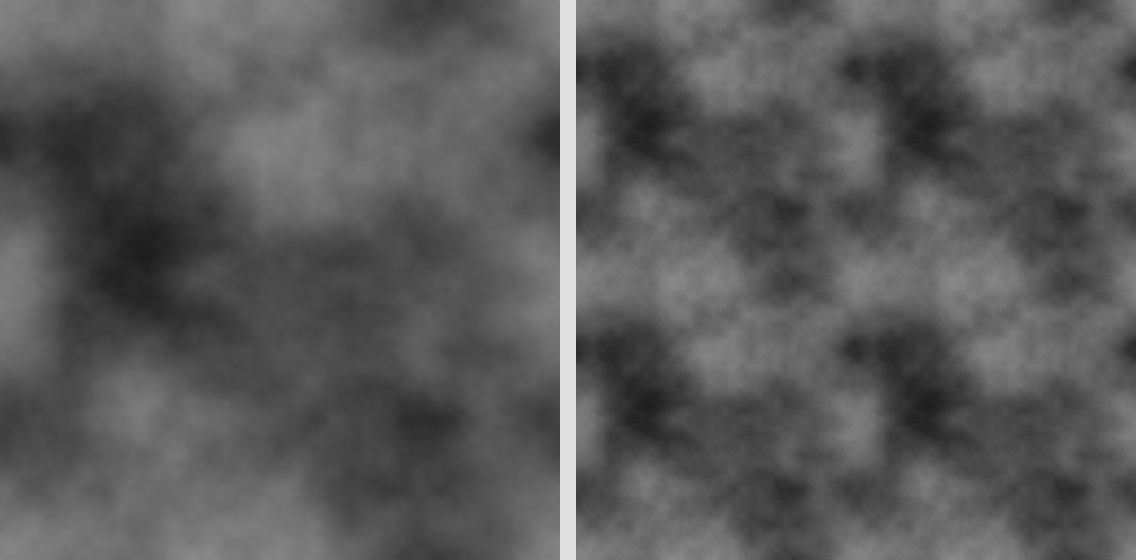
Left, the tile; right, the same tile 2 across and 2 down.
Write a WebGL 2 fragment shader that draws this texture.

```glsl
#version 300 es
precision highp float;

uniform vec2 u_resolution;
out vec4 fragColor;

#define BASE_CELLS 4
#define OCTAVES 6
#define GAIN 0.5
#define MEAN_GREY 0.352
#define CONTRAST 0.092
#define SEED 3.0

float hash(vec2 p) {
    return fract(sin(dot(p, vec2(127.1, 311.7))) * 43758.5453);
}

// Random lattice value that repeats after `period` cells.
float lattice(vec2 cell, float period) {
    return hash(mod(cell, period) + SEED + 17.0 * period);
}

// Value noise that wraps over the unit square.
float tiledNoise(vec2 uv, float period) {
    vec2 p = uv * period;
    vec2 cell = floor(p);
    vec2 f = p - cell;
    vec2 blend = f * f * (3.0 - 2.0 * f);
    float bottom = mix(lattice(cell, period), lattice(cell + vec2(1, 0), period), blend.x);
    float top = mix(lattice(cell + vec2(0, 1), period), lattice(cell + vec2(1, 1), period), blend.x);
    return mix(bottom, top, blend.y);
}

// Mean and standard deviation of the few coarse lattice values.
vec2 coarseStats() {
    float sum = 0.0;
    float squares = 0.0;
    for (int i = 0; i < BASE_CELLS * BASE_CELLS; i++) {
        float v = lattice(vec2(i % BASE_CELLS, i / BASE_CELLS), float(BASE_CELLS));
        sum += v;
        squares += v * v;
    }
    float count = float(BASE_CELLS * BASE_CELLS);
    float mean = sum / count;
    return vec2(mean, sqrt(max(squares / count - mean * mean, 0.001)));
}

// Fractal sum, each octave centred on zero with unit lattice deviation.
float clouds(vec2 uv) {
    float period = float(BASE_CELLS);
    vec2 stats = coarseStats();
    float total = (tiledNoise(uv, period) - stats.x) / stats.y;
    float amplitude = 1.0;
    for (int i = 1; i < OCTAVES; i++) {
        period *= 2.0;
        amplitude *= GAIN;
        total += amplitude * (tiledNoise(uv, period) - 0.5) * sqrt(12.0);
    }
    return total;
}

void main() {
    vec2 uv = gl_FragCoord.xy / u_resolution;
    float grey = MEAN_GREY + CONTRAST * clouds(uv);
    fragColor = vec4(vec3(clamp(grey, 0.0, 1.0)), 1.0);
}
```
